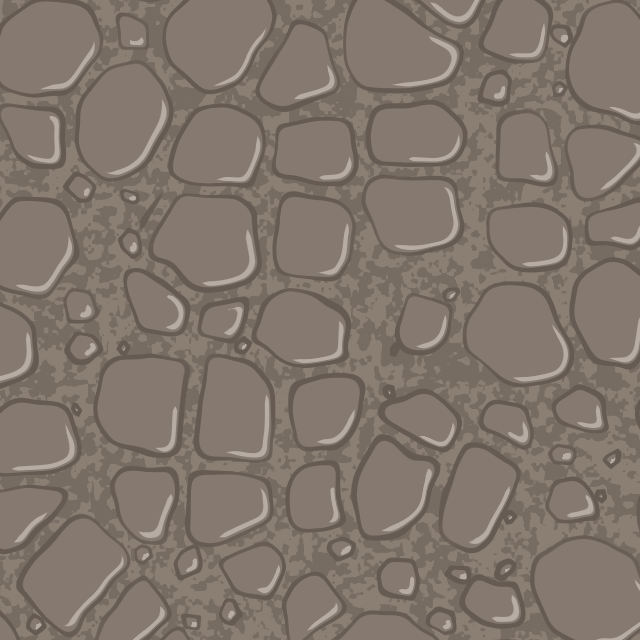
Give the GLSL for this texture, as a Shadertoy shader.

```glsl
// Hand-inked paving: angular stones and small pebbles set in mottled earth.
// Large stones are random rounded polygons clipped by a power diagram, pebbles
// fill the gaps left over; each gets a dark outline and a lower-right highlight.

const vec3 STONE = vec3(0.525, 0.475, 0.435);
const vec3 EARTH_LIGHT = vec3(0.545, 0.497, 0.455);
const vec3 EARTH_DARK = vec3(0.465, 0.422, 0.385);
const vec3 INK = vec3(0.395, 0.355, 0.322);
const vec3 SHINE = vec3(0.715, 0.675, 0.640);

const float STONE_GRID = 7.0;
const float PEBBLE_GRID = 12.0;
const vec2 STONE_RADII = vec2(0.036, 0.112);
const vec2 PEBBLE_RADII = vec2(0.010, 0.027);
const float GAP = 0.011;           // half the space between touching stones
const float INK_WIDTH = 0.0034;    // half widths of the strokes
const float SHINE_WIDTH = 0.0034;
const float SHINE_INSET = 0.0095;
const vec2 SHINE_SIDE = vec2(0.75, -0.66);
const float MOTTLE_SCALE = 85.0;
const int SIDES = 6;
const float TAU = 6.28318;

vec4 hash4(vec2 p) {
    vec4 q = fract(p.xyxy * vec4(0.1031, 0.1030, 0.0973, 0.1099));
    q += dot(q, q.wzxy + 33.33);
    return fract((q.xxyz + q.yzzw) * q.zywx);
}

float noise(vec2 p) {
    vec2 i = floor(p), f = fract(p);
    f = f * f * (3.0 - 2.0 * f);
    vec2 e = vec2(0.0, 1.0);
    return mix(mix(hash4(i).x, hash4(i + e.yx).x, f.x),
               mix(hash4(i + e.xy).x, hash4(i + e.yy).x, f.x), f.y);
}

float smoothMax(float a, float b, float k) {
    float h = max(k - abs(a - b), 0.0) / k;
    return max(a, b) + 0.25 * h * h * k;
}

// Irregular rounded polygon, squashed along a random direction
float polygon(vec2 p, float radius, vec2 id) {
    vec4 h = hash4(id + 71.0);
    float c = cos(TAU * h.x), s = sin(TAU * h.x);
    p = vec2(c * p.x + s * p.y, c * p.y - s * p.x);
    float d = -1.0;
    for (int i = 0; i < SIDES; i++) {
        vec4 r = hash4(id + float(i) * vec2(17.0, 29.0) + 113.0);
        float a = (float(i) + 0.6 * r.x) * TAU / float(SIDES);
        vec2 n = vec2(cos(a), sin(a));
        float reach = radius * mix(0.8, 1.08, r.y) * length(n * vec2(1.0, mix(0.6, 1.0, h.y)));
        d = smoothMax(d, dot(p, n) - reach, 0.25 * radius);
    }
    return d;
}

// Centre in xy, radius in z
vec3 stoneSeed(vec2 cell) {
    vec4 h = hash4(cell + 5.0);
    return vec3((cell + 0.5 + 0.62 * (h.xy - 0.5)) / STONE_GRID, mix(STONE_RADII.x, STONE_RADII.y, h.z));
}

// Distance, centre and radius of the large stone owning this point
vec4 largeStone(vec2 p) {
    vec2 base = floor(p * STONE_GRID), owner = base;
    float best = 1e3;
    for (int k = 0; k < 9; k++) {
        vec2 cell = base + vec2(k % 3 - 1, k / 3 - 1);
        vec3 s = stoneSeed(cell);
        float power = dot(p - s.xy, p - s.xy) - s.z * s.z;
        if (power < best) { best = power; owner = cell; }
    }
    vec3 own = stoneSeed(owner);
    float d = polygon(p - own.xy, own.z, owner);
    for (int k = 0; k < 9; k++) {
        if (k == 4) continue;
        vec3 s = stoneSeed(owner + vec2(k % 3 - 1, k / 3 - 1));
        vec2 to = s.xy - own.xy;
        float len = length(to);
        float border = 0.5 * (len * len + own.z * own.z - s.z * s.z) / len;
        d = smoothMax(d, dot(p - own.xy, to / len) - border + GAP, 0.2 * own.z);
    }
    return vec4(d, own);
}

// Pebbles shrink to fit the free space, or vanish when there is none
vec4 nearestStone(vec2 p) {
    vec4 nearest = largeStone(p);
    if (nearest.x < 0.0) return nearest;
    vec2 base = floor(p * PEBBLE_GRID);
    for (int k = 0; k < 9; k++) {
        vec2 cell = base + vec2(k % 3 - 1, k / 3 - 1);
        vec4 h = hash4(cell + 211.0);
        vec2 centre = (cell + 0.5 + 0.5 * (h.xy - 0.5)) / PEBBLE_GRID;
        if (length(p - centre) > 1.6 * PEBBLE_RADII.y) continue;
        float radius = min(mix(PEBBLE_RADII.x, PEBBLE_RADII.y, h.z), largeStone(centre).x - 0.005);
        if (radius < 0.008) continue;
        float d = polygon(p - centre, radius, cell + 307.0);
        if (d < nearest.x) nearest = vec4(d, centre, radius);
    }
    return nearest;
}

void mainImage(out vec4 fragColor, in vec2 fragCoord) {
    float px = 1.0 / iResolution.y;
    vec2 uv = fragCoord * px;

    // Mottled earth
    float grain = 0.62 * noise(uv * MOTTLE_SCALE) + 0.38 * noise(uv * MOTTLE_SCALE * 2.1 + 9.0);
    grain += 0.12 * (noise(uv * 14.0) - 0.5);
    vec3 color = mix(EARTH_DARK, EARTH_LIGHT, smoothstep(0.46, 0.54, grain));

    // Stones with a wobbly hand-drawn edge
    vec2 wobble = vec2(noise(uv * 22.0), noise(uv * 22.0 + 40.0)) - 0.5;
    vec2 p = uv + 0.014 * wobble;
    vec4 stone = nearestStone(p);
    color = mix(color, STONE, clamp(0.5 - stone.x / px, 0.0, 1.0));

    // Highlight stroke inside the lower right edge
    float facing = dot(normalize(p - stone.yz + 1e-5), SHINE_SIDE) + 0.4 * (noise(uv * 24.0 + 70.0) - 0.5);
    float taper = smoothstep(0.5, 0.8, facing);
    float inset = min(SHINE_INSET, 0.42 * stone.w);
    float shine = clamp((SHINE_WIDTH * taper - abs(stone.x + inset)) / px + 0.5, 0.0, 1.0);
    color = mix(color, SHINE, shine * smoothstep(0.0, 0.3, taper));

    // Outline of uneven pressure
    float pressure = mix(0.6, 1.25, noise(uv * 13.0 + 25.0));
    float ink = clamp((INK_WIDTH * pressure - abs(stone.x)) / px + 0.5, 0.0, 1.0);
    color = mix(color, INK, ink * min(1.0, 0.3 + 0.75 * pressure));

    fragColor = vec4(color, 1.0);
}
```
